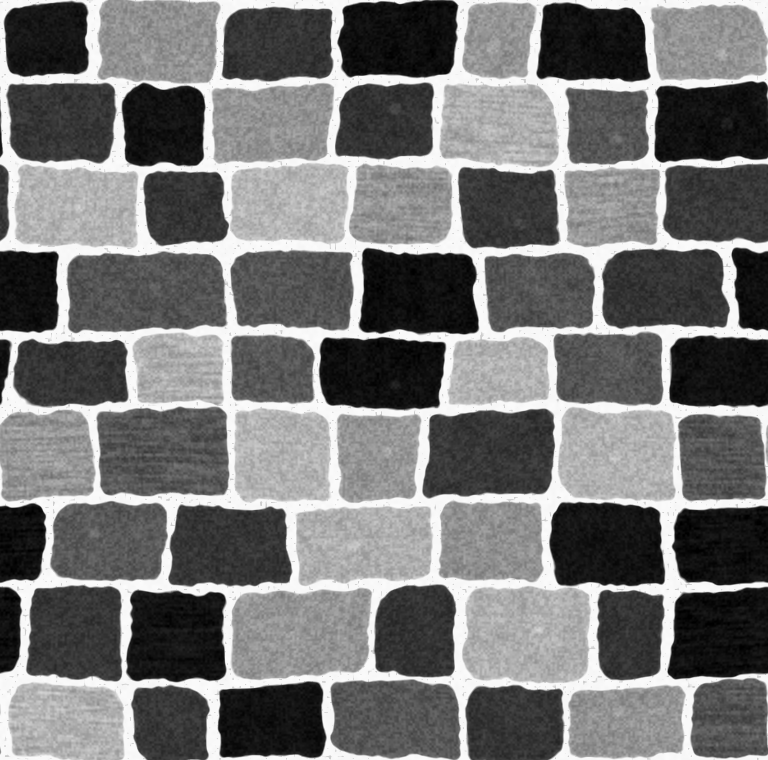
This texture is drawn by a WebGL 2 fragment shader. Its source:

```glsl
#version 300 es
precision highp float;
// Wall of irregular grey cobbles in nine uneven courses, set in speckled white mortar.
uniform vec2 u_resolution;
out vec4 fragColor;

const float TAU = 6.2831853;
const float ASPECT = 506.0 / 512.0;
const int ROWS = 9;
// Heights of the bed joints, measured down from the top in canvas widths
const float BED[10] = float[10](0.001, 0.107, 0.214, 0.322, 0.434, 0.531, 0.653, 0.761, 0.886, 0.990);
// Where the first upright joint of each course stands
const float START[9] = float[9](0.0, 0.007, 0.015, -0.05, 0.014, -0.004, -0.128, 0.033, 0.008);

struct Stone {
    float dist;   // signed distance to the outline
    vec2 id;      // column and row
    vec2 local;   // position from the stone centre
};

float hash(vec2 p) {
    vec3 q = fract(p.xyx * 0.1031);
    q += dot(q, q.yzx + 33.33);
    return fract((q.x + q.y) * q.z);
}

float noise(vec2 p) {
    vec2 i = floor(p), f = fract(p);
    f = f * f * (3.0 - 2.0 * f);
    vec2 e = vec2(0.0, 1.0);
    return mix(mix(hash(i), hash(i + e.yx), f.x),
               mix(hash(i + e.xy), hash(i + e.yy), f.x), f.y);
}

float roundBox(vec2 p, vec2 halfSize, float radius) {
    vec2 q = abs(p) - halfSize + radius;
    return length(max(q, 0.0)) + min(max(q.x, q.y), 0.0) - radius;
}

float stonesInRow(int row) {
    return row > 0 && row % 3 == 0 ? 6.0 : 7.0;
}

// Upright joint: jittered along the course and leaning with height
float jointX(float k, int row, float height) {
    float count = stonesInRow(row);
    vec2 id = vec2(mod(k, count), float(row));
    float jitter = id.x < 0.5 ? 0.0 : 0.46 * (hash(id + 17.0) - 0.5);
    float lean = 0.2 * (hash(id + 43.0) - 0.5);
    return START[row] + (k + jitter) / count + lean * height;
}

Stone makeStone(vec2 p, float k, int row) {
    vec2 id = vec2(mod(k, stonesInRow(row)), float(row));
    float midY = 0.5 * (BED[row] + BED[row + 1]);
    float left = jointX(k, row, p.y - midY);
    float right = jointX(k + 1.0, row, p.y - midY);
    vec2 local = p - vec2(0.5 * (left + right), midY);
    vec2 inset = mix(vec2(0.0035), vec2(0.0085, 0.0075), vec2(hash(id + 71.0), hash(id + 89.0)));
    vec2 halfSize = 0.5 * vec2(right - left, BED[row + 1] - BED[row]) - inset;
    // Each corner is worn by its own amount
    float wear = hash(id * 5.0 + step(0.0, local) * 2.0 + 101.0);
    float radius = mix(0.007, 0.034, wear * wear * wear);
    float d = roundBox(local, halfSize, radius);
    d += 0.0075 * (noise(local * 38.0 + id * 31.0 + 60.0) - 0.5);
    d += 0.0030 * (noise(local * 120.0 + id * 23.0 + 90.0) - 0.5);
    return Stone(d, id, local);
}

Stone nearestStone(vec2 p) {
    Stone best = Stone(1.0, vec2(0.0), vec2(0.0));
    for (int row = 0; row < ROWS; row++) {
        if (p.y < BED[row] - 0.02 || p.y > BED[row + 1] + 0.02) continue;
        float cell = floor((p.x - START[row]) * stonesInRow(row));
        for (float side = -1.0; side <= 1.0; side++) {
            Stone s = makeStone(p, cell + side, row);
            if (s.dist < best.dist) best = s;
        }
    }
    return best;
}

// Five greys, spread evenly over neighbouring stones
float stoneTone(vec2 id) {
    float pick = fract(dot(id, vec2(0.618, 0.326)) + 0.3 * hash(id + 7.0));
    float tone = pick < 0.25 ? 0.06 : pick < 0.43 ? 0.21 : pick < 0.64 ? 0.33 : pick < 0.81 ? 0.57 : 0.69;
    return tone + 0.03 * (hash(id + 131.0) - 0.5);
}

float stoneShade(Stone s) {
    float tone = stoneTone(s.id);
    vec2 q = s.local + s.id * 0.7 + 2.0;
    float grain = noise(q * 340.0) - 0.5 + 0.6 * (noise(q * 170.0) - 0.5);
    float mottle = noise(q * 42.0) - 0.5;
    // Some stones are split along fine level layers
    float layered = step(0.82, hash(s.id + 151.0));
    float layers = noise(q * vec2(28.0, 260.0)) - 0.5;
    float shade = tone + mix(0.06, 0.13, smoothstep(0.0, 0.5, tone)) * (grain + layered * layers);
    shade += 0.035 * mottle;
    // A faint pale pebble in a few faces
    vec2 centre = 0.04 * (vec2(hash(s.id + 163.0), hash(s.id + 173.0)) - 0.5);
    float spot = 1.0 - smoothstep(0.005, 0.010, length(s.local - centre) + 0.004 * mottle);
    shade += 0.06 * spot * step(0.7, hash(s.id + 181.0));
    return shade + 0.05 * smoothstep(-0.006, 0.0, s.dist);
}

float mortarShade(vec2 p) {
    float specks = smoothstep(0.80, 0.97, noise(p * 300.0 + 11.0));
    return 0.985 - 0.02 * noise(p * 190.0) - 0.17 * specks;
}

void main() {
    vec2 uv = gl_FragCoord.xy / u_resolution;
    vec2 p = vec2(uv.x, (1.0 - uv.y) * ASPECT);
    // Courses sag gently along the wall
    vec2 sagged = p + vec2(0.0, 0.004 * sin(TAU * 2.0 * p.x + 9.0 * p.y));
    Stone s = nearestStone(sagged);
    float soft = max(0.0016, 0.8 / u_resolution.x);
    float shade = mix(stoneShade(s), mortarShade(p), smoothstep(-soft, soft, s.dist));
    fragColor = vec4(vec3(clamp(shade, 0.0, 1.0)), 1.0);
}
```
